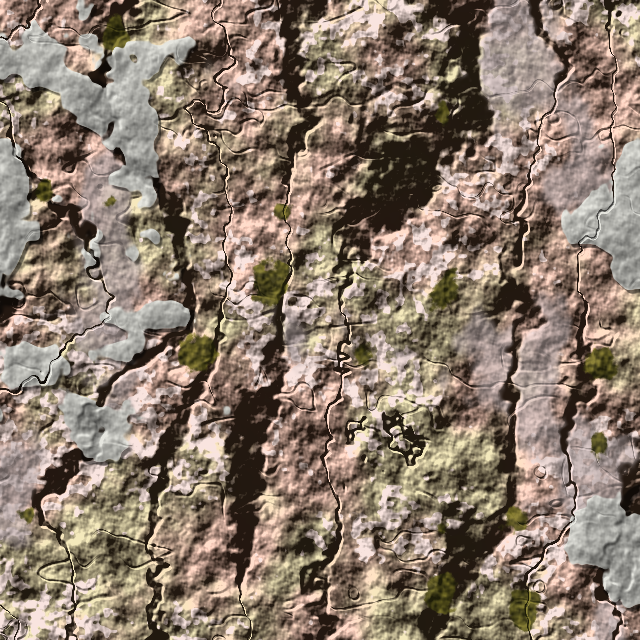
Write a three.js fragment shader that draws this texture.

```glsl
// Furrowed tree bark with leafy grey lichen, pale crusts and moss tufts.
varying vec2 vUv;

#define FURROWS 7.0        // furrows across the canvas
#define FURROW_WIDTH 0.21  // widest furrow, as part of a column
#define LEAN 0.10          // sideways lean of the furrows
#define RELIEF 7.5         // strength of the surface lighting
#define GRAIN 1.15         // strength of the mottling
#define CRUST_LEVEL 0.57   // higher means fewer pale crusts
#define LICHEN_LEVEL 0.62  // higher means less leafy lichen
#define MOSS_CELLS 8.0     // grid that scatters the moss
#define MOSS_SHARE 0.24    // part of the cells holding moss

const vec2 TO_LIGHT = vec2(-0.6, 0.8);
const vec3 FURROW_DARK = vec3(0.13, 0.095, 0.07);
const vec3 BARK_PALE = vec3(0.93, 0.85, 0.83);
const vec3 RUST_TINT = vec3(1.07, 0.97, 0.91);
const vec3 ALGAE_TINT = vec3(0.98, 1.02, 0.84);

float hash(vec2 p) {
  vec3 q = fract(vec3(p.xyx) * 0.1031);
  q += dot(q, q.yzx + 33.33);
  return fract((q.x + q.y) * q.z);
}

float noise(vec2 p) {
  vec2 i = floor(p), f = fract(p);
  f = f * f * (3.0 - 2.0 * f);
  return mix(mix(hash(i), hash(i + vec2(1.0, 0.0)), f.x),
             mix(hash(i + vec2(0.0, 1.0)), hash(i + 1.0), f.x), f.y);
}

float fbm(vec2 p) {
  float sum = 0.0, amp = 0.5;
  for (int i = 0; i < 5; i++) {
    sum += amp * noise(p);
    p = mat2(1.6, 1.2, -1.2, 1.6) * p + 17.3;
    amp *= 0.5;
  }
  return sum / 0.97;
}

// Depth of the broken, meandering vertical furrows
float furrowDepth(vec2 p) {
  float x = (p.x - LEAN * p.y) * FURROWS + 20.0;
  x += 1.6 * (noise(p * vec2(4.0, 3.5) + 3.0) - 0.5);
  x += 0.55 * (noise(p * vec2(14.0, 10.0)) - 0.5);
  x += 0.22 * (noise(p * 42.0) - 0.5) + 0.12 * (noise(p * 95.0) - 0.5);
  float column = floor(x + 0.5);
  float opening = noise(vec2(column * 7.3, p.y * 4.5 + column * 2.7));
  float width = 0.02 + FURROW_WIDTH * smoothstep(0.25, 0.85, opening);
  return 1.0 - smoothstep(0.3 * width, width, abs(x - column));
}

// Thin cracks that split the ridges into plates
float plateCracks(vec2 p) {
  vec2 q = p * vec2(15.0, 30.0) + 1.2 * noise(p * 38.0);
  float line = 1.0 - smoothstep(0.01, 0.07, abs(noise(q) - 0.5));
  return line * smoothstep(0.35, 0.6, noise(p * 17.0 + 8.0));
}

float barkHeight(vec2 p) {
  return fbm(p * vec2(20.0, 18.0) + 5.0) - 0.17 * furrowDepth(p)
       - 0.06 * plateCracks(p);
}

float crustCover(vec2 p) {
  float colony = smoothstep(0.42, 0.66, fbm(p * 6.5 + 40.0));
  float specks = 0.6 * noise(p * 72.0) + 0.4 * noise(p * 150.0 + 6.0);
  return smoothstep(0.0, 0.10, specks + 0.35 * (colony - 0.7) - CRUST_LEVEL);
}

float colonyArea(vec2 p, vec2 center, vec2 radius) {
  return 1.0 - length((p - center) / radius);
}

// Positive inside the lobes of leafy lichen
float lichenField(vec2 p) {
  float area = colonyArea(p, vec2(0.11, 0.64), vec2(0.19, 0.36));
  area = max(area, colonyArea(p, vec2(0.96, 0.68), vec2(0.09, 0.14)));
  area = max(area, colonyArea(p, vec2(0.97, 0.17), vec2(0.08, 0.12)));
  vec2 q = p + 0.012 * vec2(noise(p * 30.0), noise(p * 30.0 + 50.0));
  float lobes = 0.6 * noise(q * vec2(14.0, 12.0) + 11.0)
              + 0.3 * noise(q * 33.0) + 0.1 * noise(q * 80.0);
  return lobes + 0.5 * clamp(area, -1.5, 0.3) - LICHEN_LEVEL;
}

// Moss cover: one ragged tuft inside each chosen cell
float mossCover(vec2 p) {
  vec2 cell = floor(p * MOSS_CELLS);
  vec2 center = 0.35 + 0.3 * vec2(hash(cell + 4.0), hash(cell + 9.0));
  float radius = mix(0.07, 0.23, hash(cell + 15.0));
  float dist = length((fract(p * MOSS_CELLS) - center) * vec2(1.0, 0.8));
  dist += 0.3 * (fbm(p * 45.0) - 0.5);
  return step(hash(cell + 21.0), MOSS_SHARE)
       * (1.0 - smoothstep(radius - 0.03, radius + 0.02, dist));
}

void main() {
  vec2 p = vUv;
  float fine = noise(p * 170.0);
  float furrow = furrowDepth(p);

  // Bark: lit relief, mottling, furrows and crusts share one tone
  float light = barkHeight(p) - barkHeight(p + 0.004 * TO_LIGHT);
  float crust = crustCover(p) * (1.0 - 0.8 * furrow);
  float crustShade = crustCover(p + 0.005 * TO_LIGHT) * (1.0 - crust);
  float tone = 0.53 + RELIEF * light + GRAIN * (fbm(p * vec2(34.0, 40.0)) - 0.5);
  tone += 0.16 * (fine - 0.5) - 0.6 * furrow - 0.18 * plateCracks(p);
  tone += 0.32 * crust - 0.14 * crustShade;
  vec3 color = mix(FURROW_DARK, BARK_PALE, clamp(tone, 0.0, 1.06));
  float hue = smoothstep(0.35, 0.65, fbm(p * 8.0 + 70.0));
  color *= mix(mix(RUST_TINT, ALGAE_TINT, hue), vec3(1.0), crust);

  // Smooth mineral-grey patches
  float film = smoothstep(0.62, 0.70, fbm(p * vec2(6.0, 4.5) + 90.0));
  vec3 filmColor = vec3(0.67, 0.62, 0.62) * (0.85 + 0.3 * fine + 2.5 * light);
  color = mix(color, filmColor, 0.7 * film * (1.0 - furrow));

  // Moss, from shadowed green to yellow tips
  float tips = clamp(0.7 * fine + 4.0 * light + 0.1, 0.0, 1.0);
  vec3 moss = mix(vec3(0.11, 0.11, 0.03), vec3(0.50, 0.47, 0.16), tips);
  color = mix(color, moss, 0.9 * mossCover(p));

  // Leafy lichen with embossed lobes and a cast shadow
  float leaf = lichenField(p) - 0.08 * furrow;
  float leafToLight = lichenField(p + 0.008 * TO_LIGHT);
  float cover = smoothstep(0.0, 0.03, leaf);
  color *= 1.0 - 0.55 * smoothstep(0.0, 0.05, leafToLight) * (1.0 - cover);
  float rim = 1.0 - smoothstep(0.02, 0.09, leaf);
  float leafTone = 0.64 + 1.3 * (leaf - leafToLight) + 0.08 * rim
                 + 0.12 * (fine - 0.5) + 2.0 * light;
  color = mix(color, vec3(1.0, 1.0, 0.97) * clamp(leafTone, 0.25, 0.9), cover);

  gl_FragColor = vec4(color, 1.0);
}
```
